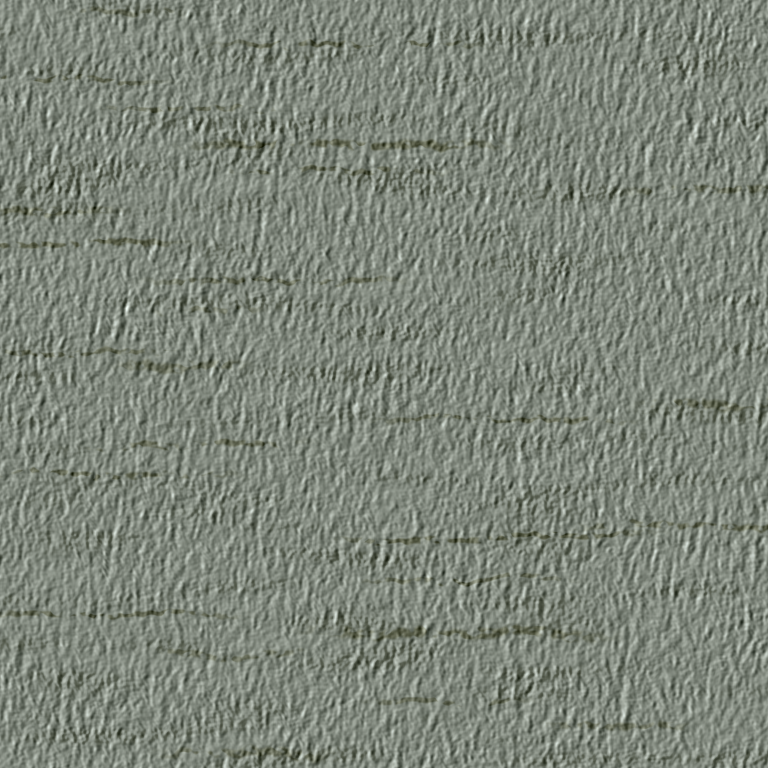
A three.js fragment shader for this texture:

```glsl
varying vec2 vUv;

vec2 hash22(vec2 p) {
  vec3 q = fract(p.xyx * vec3(0.1031, 0.1030, 0.0973));
  q += dot(q, q.yzx + 33.33);
  return fract((q.xx + q.yz) * q.zy);
}

float cornerSlope(vec2 cell, vec2 corner, vec2 f) {
  return dot(hash22(cell + corner) * 2.0 - 1.0, f - corner);
}

// Gradient noise, roughly -0.6 to 0.6
float noise(vec2 p) {
  vec2 cell = floor(p);
  vec2 f = p - cell;
  vec2 s = f * f * f * (f * (f * 6.0 - 15.0) + 10.0);
  float low = mix(cornerSlope(cell, vec2(0.0), f), cornerSlope(cell, vec2(1.0, 0.0), f), s.x);
  float high = mix(cornerSlope(cell, vec2(0.0, 1.0), f), cornerSlope(cell, vec2(1.0), f), s.x);
  return mix(low, high, s.y);
}

// Upright, slightly leaning wrinkles with finer grain on top
float wrinkleHeight(vec2 p, float longShare) {
  vec2 q = p + 7.0;
  q.x -= 0.12 * p.y + 0.005 * noise(p * vec2(9.0, 14.0) + 40.0);
  q.y += 0.006 * noise(p * vec2(60.0, 18.0) + 80.0);
  float height = 0.9 * noise(q * vec2(112.0, 46.0));
  height += longShare * noise(q * vec2(92.0, 18.0) + 31.0);
  height += 0.55 * noise(q * vec2(170.0, 105.0) + 57.0);
  height += 0.36 * noise(q * vec2(235.0, 200.0) + 93.0);
  return height;
}

// Ragged horizontal cracks of varied length and thickness
float crackMask(vec2 p) {
  float wobble = 0.012 * noise(p * vec2(11.0, 5.0) + 21.0)
               + 0.008 * noise(p * vec2(60.0, 30.0) + 64.0);
  float mask = 0.0;
  for (int i = 0; i < 26; i++) {
    float id = float(i);
    vec2 place = hash22(vec2(id, 3.0));
    vec2 size = hash22(vec2(id, 19.0));
    float y = (id + place.y) / 26.0;
    float reach = mix(0.07, 0.26, size.x);
    float thickness = mix(0.0035, 0.0085, size.y * size.y);
    float along = 1.0 - smoothstep(0.5 * reach, reach, abs(p.x - place.x));
    float across = 1.0 - smoothstep(0.35 * thickness, 1.2 * thickness, abs(p.y + wobble - y));
    mask = max(mask, along * across * mix(0.65, 1.0, size.x));
  }
  float breaks = noise(p * vec2(85.0, 110.0) + 12.0) + 0.8 * noise(p * vec2(18.0, 40.0) + 5.0);
  return mask * smoothstep(-0.20, 0.10, breaks);
}

void main() {
  vec2 p = vUv;

  // Relief lit from the upper left
  float longShare = 0.8 * smoothstep(-0.10, 0.35, noise(p * vec2(14.0, 8.0) + 15.0));
  vec2 lightStep = vec2(0.0019, -0.0009);
  float relief = wrinkleHeight(p + lightStep, longShare) - wrinkleHeight(p - lightStep, longShare);

  // Patches and horizontal bands of rougher surface
  float band = noise(p * vec2(5.0, 34.0) + 71.0);
  float roughness = 1.0 + 0.35 * noise(p * vec2(6.0, 9.0) + 26.0) + 0.45 * band;
  float crack = crackMask(p);
  float shade = 0.35 * relief * roughness * (1.0 + 0.5 * crack);
  shade += 0.05 * noise(p * vec2(120.0, 60.0) + 48.0) - 0.045 * band;

  vec3 color = vec3(0.500, 0.529, 0.487) + shade;
  color += vec3(-0.01, 0.0, 0.01) * smoothstep(0.14, 0.34, shade);

  // Olive tint inside the cracks and in rough hollows
  vec3 olive = vec3(0.315, 0.330, 0.240) + 0.75 * shade;
  float hollow = 0.3 * smoothstep(0.05, 0.35, band) * smoothstep(0.02, -0.12, shade);
  color = mix(color, olive, max(0.85 * crack, hollow));

  gl_FragColor = vec4(clamp(color, 0.0, 1.0), 1.0);
}
```
